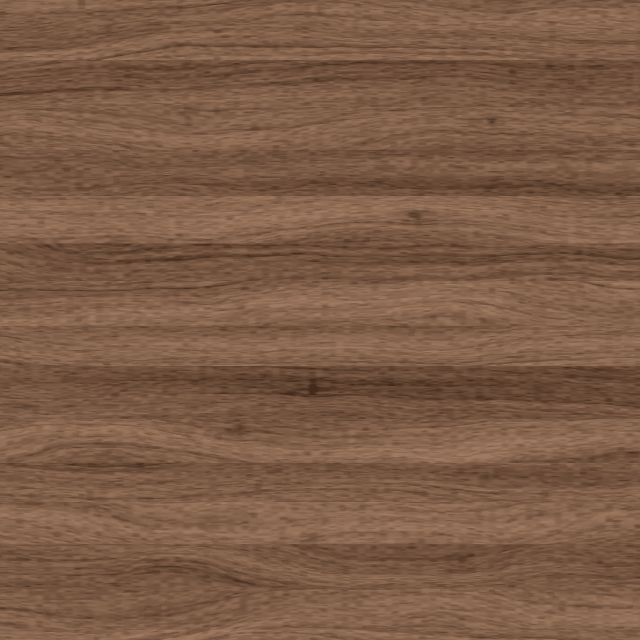
A three.js fragment shader for this texture:

```glsl
// Walnut veneer: narrow horizontal planks with wavy grain, pores and small knots.
varying vec2 vUv;

const vec3 WOOD_MEAN = vec3(0.472, 0.345, 0.263);   // average walnut brown
const vec3 WOOD_SPREAD = vec3(0.055, 0.047, 0.041); // colour step per unit of tone
const float PLANKS = 14.6;          // planks per canvas height
const float PLANK_SHIFT = 0.54;     // part of the first plank that is cut off
const float PLANK_JITTER = 0.22;    // irregularity of plank heights
const float PLANK_GROUP = 7.0;      // planks before the tone rhythm restarts
const float SEAM_SOFTNESS = 0.012;  // in plank heights
const float DARK_TONE = -0.62;
const float LIGHT_TONE = 0.62;
const float WAVE_HEIGHT = 0.026;    // bending of the grain
const float RING_DENSITY = 85.0;    // growth lines per canvas height
const float RING_DEPTH = 2.1;
const float FINE_RING_DENSITY = 170.0;
const float FINE_RING_DEPTH = 1.1;
const float BAND_DEPTH = 1.15;
const float STREAK_DEPTH = 0.65;
const float FIBRE_DEPTH = 0.95;
const float PORE_DEPTH = 1.0;
const float KNOT_DEPTH = 2.6;
const float KNOT_SHARE = 0.75;      // share of planks that carry a knot

float hash(vec2 p) {
  vec3 q = fract(vec3(p.xyx) * 0.1031);
  q += dot(q, q.yzx + 33.33);
  return fract((q.x + q.y) * q.z);
}

// Smooth value noise from -1 to 1
float noise(vec2 p) {
  vec2 cell = floor(p);
  vec2 f = fract(p);
  f = f * f * f * (f * (f * 6.0 - 15.0) + 10.0);
  float low = mix(hash(cell), hash(cell + vec2(1.0, 0.0)), f.x);
  float high = mix(hash(cell + vec2(0.0, 1.0)), hash(cell + vec2(1.0, 1.0)), f.x);
  return 2.0 * mix(low, high, f.y) - 1.0;
}

float plankTone(float id) {
  float place = mod(id, PLANK_GROUP);
  float light = min(step(place, 0.5) + mod(floor(place + 0.5), 2.0), 1.0);
  return mix(DARK_TONE, LIGHT_TONE, light) + 0.5 * (hash(vec2(id, 3.0)) - 0.5);
}

// Dark growth lines: slow rise, sharp end, each with its own strength
float growthLines(float ring, float x) {
  float phase = fract(ring);
  float strength = hash(vec2(floor(ring), 71.0));
  strength *= strength * (0.65 + 0.6 * noise(vec2(x * 3.5, floor(ring) * 1.7)));
  return strength * smoothstep(0.2, 0.84, phase) * (1.0 - smoothstep(0.84, 1.0, phase));
}

vec3 plankColour(vec2 p, float id) {
  vec2 seed = vec2(hash(vec2(id, 11.0)), hash(vec2(id, 29.0))) * 90.0 + 7.0;

  // Knot place, and the offset from it
  float middle = (id + 0.5 - PLANK_SHIFT) / PLANKS;
  vec2 knot = vec2(hash(vec2(id, 41.0)), middle + 0.035 * (hash(vec2(id, 53.0)) - 0.5));
  vec2 d = p - knot;
  float present = step(hash(vec2(id, 67.0)), KNOT_SHARE);
  present *= 0.3 + 0.7 * hash(vec2(id, 83.0));

  // Grain height bends in long waves and opens around the knot
  float bend = noise(p * vec2(2.6, 9.0) + seed);
  bend += 0.30 * noise(p * vec2(7.0, 20.0) + seed.yx);
  bend += 0.04 * noise(p * vec2(24.0, 60.0) + seed);
  float opening = exp(-dot(d / vec2(0.035, 0.018), d / vec2(0.035, 0.018)));
  float height = p.y + WAVE_HEIGHT * bend - 0.7 * present * d.y * opening;

  // Broad bands, growth lines and thin streaks follow the bent grain
  float tone = plankTone(id) + 0.45;
  tone += BAND_DEPTH * noise(vec2(p.x * 1.3, height * 36.0) + seed);
  tone += STREAK_DEPTH * noise(vec2(p.x * 3.0, height * 160.0) + seed.yx);
  tone -= RING_DEPTH * growthLines((height + seed.x) * RING_DENSITY, p.x + seed.y);
  tone -= FINE_RING_DEPTH * growthLines((height + seed.y) * FINE_RING_DENSITY, p.x + seed.x);

  // Short fibres and dark pores, finer than the streaks
  vec2 fibre = vec2(p.x, mix(p.y, height, 0.7));
  tone += FIBRE_DEPTH * noise(fibre * vec2(88.0, 420.0) + seed);
  float pore = noise(fibre * vec2(65.0, 370.0) + seed.yx);
  tone -= PORE_DEPTH * smoothstep(0.35, 0.8, pore);

  // Knot: ragged dark core, sideways stain and a faint upright blotch
  vec2 ragged = d + 0.005 * vec2(noise(p * 90.0), noise(p * 90.0 + 31.0));
  vec2 core = ragged / vec2(0.010, 0.006);
  vec2 stain = ragged / vec2(0.045, 0.008);
  vec2 blotch = ragged / vec2(0.008, 0.020);
  float shade = 0.9 * exp(-dot(core, core)) + 0.4 * exp(-dot(stain, stain));
  shade += 0.2 * exp(-dot(blotch, blotch));
  tone -= KNOT_DEPTH * present * shade;

  return WOOD_MEAN + WOOD_SPREAD * clamp(tone, -3.8, 2.8);
}

void main() {
  vec2 p = vec2(vUv.x, 1.0 - vUv.y);

  // Blend the two planks that meet at the nearest seam
  float row = p.y * PLANKS + PLANK_SHIFT;
  float seam = floor(row + 0.5);
  float offset = row - seam - PLANK_JITTER * (hash(vec2(seam, 97.0)) - 0.5);
  float below = smoothstep(-SEAM_SOFTNESS, SEAM_SOFTNESS, offset);
  vec3 colour = mix(plankColour(p, seam - 1.0), plankColour(p, seam), below);

  gl_FragColor = vec4(colour, 1.0);
}
```
